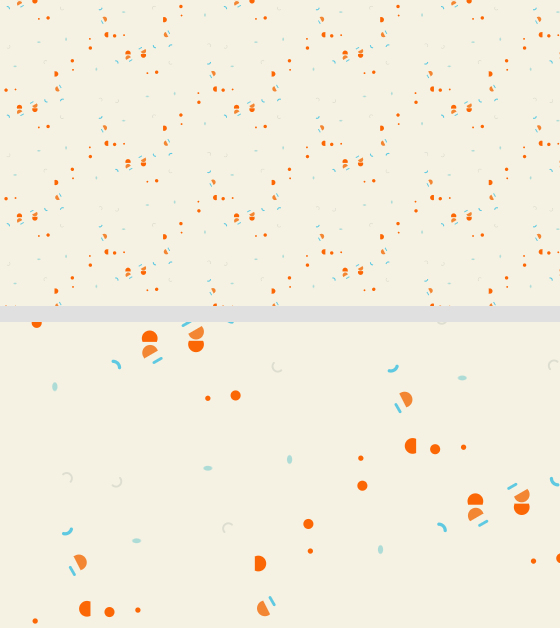
Top, the full canvas; bottom, a detail of the centre.
A Shadertoy shader for this pattern:

```glsl
// Half-drop scatter of orange half discs and dots with small blue dashes and pale arcs on cream.

const float CANVAS_HEIGHT = 420.0;  // design units from top to bottom
const float TILE = 149.0;           // column width and vertical period

const vec3 CREAM  = vec3(0.965, 0.950, 0.890);
const vec3 ORANGE = vec3(0.990, 0.405, 0.020);
const vec3 AMBER  = vec3(0.950, 0.525, 0.200);
const vec3 BLUE   = vec3(0.370, 0.790, 0.880);
const vec3 TEAL   = vec3(0.680, 0.860, 0.840);
const vec3 GREY   = vec3(0.865, 0.870, 0.815);

// Centre and radius
const vec3 DOTS[8] = vec3[8](
    vec3(215.0, 99.1, 2.3), vec3(202.3, 100.4, 1.2),
    vec3(157.3, 49.2, 2.3), vec3(170.3, 48.3, 1.2),
    vec3(248.3, 8.9, 2.3),  vec3(249.2, 21.3, 1.2),
    vec3(273.0, 140.4, 2.3), vec3(272.3, 127.8, 1.2));

// Centre and direction of the flat side in degrees; four orange, then four amber
const vec3 HALVES[8] = vec3[8](
    vec3(175.7, 73.0, 90.0),  vec3(196.9, 75.7, -90.0),
    vec3(147.0, 47.7, 0.0),   vec3(225.4, 27.0, 180.0),
    vec3(175.9, 79.6, 60.0),  vec3(196.9, 69.9, -120.0),
    vec3(143.3, 26.5, 153.0), vec3(228.4, 47.5, -27.0));

// Centre and direction in degrees
const vec3 DASHES[4] = vec3[4](
    vec3(179.3, 83.1, -30.0), vec3(192.6, 66.2, -30.0),
    vec3(140.3, 30.4, 60.0),  vec3(231.7, 44.2, 60.0));

// Circle centre and direction of the bulge; four blue, then four grey
const vec3 ARCS[8] = vec3[8](
    vec3(158.9, 86.5, -45.0),  vec3(137.0, 10.4, 60.0),
    vec3(213.5, 62.5, 135.0),  vec3(235.0, 64.6, -120.0),
    vec3(137.7, 137.0, -45.0), vec3(160.3, 138.4, 45.0),
    vec3(211.7, 11.0, -135.0), vec3(234.3, 85.8, 135.0));

// Centre and radii
const vec4 SEEDS[4] = vec4[4](
    vec4(132.3, 95.1, 1.2, 2.0),  vec4(239.7, 128.4, 1.2, 2.0),
    vec4(202.3, 132.4, 2.0, 1.1), vec4(169.7, 16.6, 2.0, 1.1));

// Offset to the nearest half-drop copy of a centre
vec2 toNearest(vec2 p, vec2 centre) {
    vec2 d = p - centre;
    float column = round(d.x / TILE);
    d -= column * vec2(TILE, 0.5 * TILE);
    d.y -= TILE * round(d.y / TILE);
    return d;
}

// Express p in axes turned by an angle in degrees
vec2 turn(vec2 p, float degrees) {
    float a = radians(degrees);
    float c = cos(a), s = sin(a);
    return vec2(c * p.x + s * p.y, c * p.y - s * p.x);
}

float cutDisc(vec2 p, float radius, float cut) {
    return max(length(p) - radius, p.x - cut);
}

float dash(vec2 p, float halfLength, float halfWidth) {
    p.x -= clamp(p.x, -halfLength, halfLength);
    return length(p) - halfWidth;
}

float arc(vec2 p, float radius, float halfSpan, float halfWidth) {
    p.y = abs(p.y);
    vec2 tip = radius * vec2(cos(halfSpan), sin(halfSpan));
    bool inside = atan(p.y, p.x) < halfSpan;
    return (inside ? abs(length(p) - radius) : length(p - tip)) - halfWidth;
}

float ellipse(vec2 p, vec2 radii) {
    return (length(p / radii) - 1.0) * min(radii.x, radii.y);
}

vec3 paint(vec3 base, vec3 ink, float dist, float pixel) {
    return mix(base, ink, clamp(0.5 - dist / pixel, 0.0, 1.0));
}

void mainImage(out vec4 fragColor, in vec2 fragCoord) {
    float pixel = CANVAS_HEIGHT / iResolution.y;
    vec2 p = vec2(fragCoord.x, iResolution.y - fragCoord.y) * pixel;  // y runs down
    vec3 color = CREAM;

    // Pale seeds and blue dashes
    for (int i = 0; i < 4; i++) {
        color = paint(color, TEAL, ellipse(toNearest(p, SEEDS[i].xy), SEEDS[i].zw), pixel);
        vec2 d = turn(toNearest(p, DASHES[i].xy), DASHES[i].z);
        color = paint(color, BLUE, dash(d, 1.9, 0.65), pixel);
    }

    // Arcs, half discs and dots
    for (int i = 0; i < 8; i++) {
        bool first = i < 4;
        vec2 a = turn(toNearest(p, ARCS[i].xy), ARCS[i].z);
        float arcDist = first ? arc(a, 3.0, 0.75, 0.75) : arc(a, 2.4, 1.5, 0.45);
        color = paint(color, first ? BLUE : GREY, arcDist, pixel);

        vec2 h = turn(toNearest(p, HALVES[i].xy), HALVES[i].z);
        color = paint(color, first ? ORANGE : AMBER, cutDisc(h, 3.6, first ? 1.6 : 0.9), pixel);

        float dotDist = length(toNearest(p, DOTS[i].xy)) - DOTS[i].z;
        color = paint(color, ORANGE, dotDist, pixel);
    }

    fragColor = vec4(color, 1.0);
}
```
